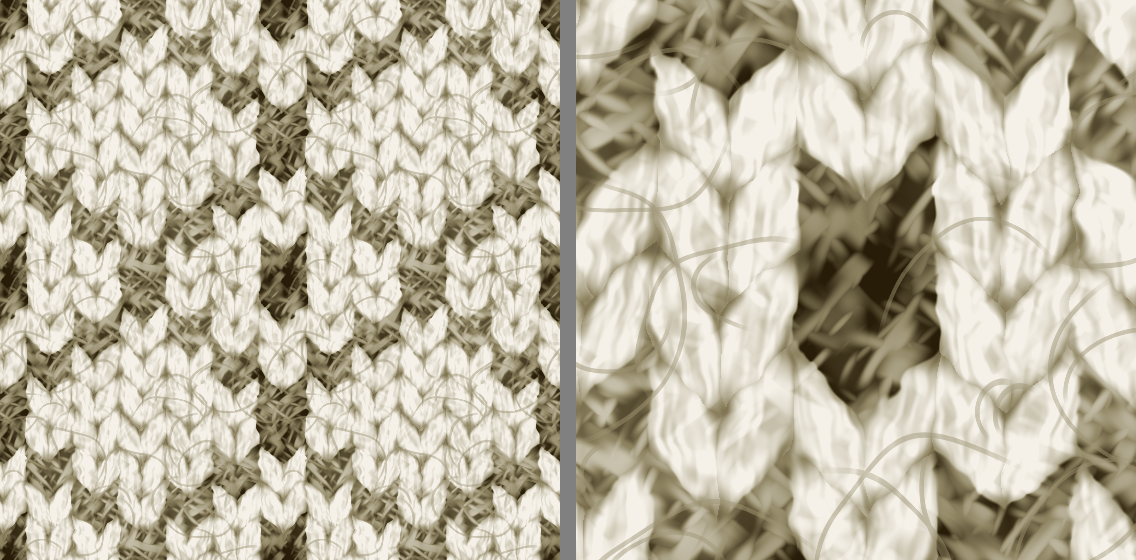
Left: the whole. Right: its middle third, enlarged.
Write a WebGL 1 fragment shader that draws this texture.

```glsl
precision highp float;
// Fuzzy two-colour stocking-stitch knit: cream lozenges on a brown ground.
// Every V stitch is two slanted ellipses; the highest one at a point shows.
// Wrapping streak noise and scattered arcs add the wool fibres and stray hairs.
uniform vec2 u_resolution;

const float REPEATS = 2.0;          // motifs across and down
const float COLUMNS = 6.0;          // stitches across one motif
const float ROWS = 8.0;             // stitches down one motif
const vec2 KNIT_SHIFT = vec2(-0.05, 0.406);
const vec2 LEG_SIZE = vec2(0.58, 0.25);   // half length, half width
const float LEG_TILT = 0.40;
const float LEG_JITTER = 0.07;
const float EDGE_FUZZ = 0.16;
const float HAIR_WIDTH = 0.0022;
const int HAIRS = 44;
const vec3 SHADOW = vec3(0.15, 0.11, 0.03);
const vec3 OLIVE = vec3(0.56, 0.52, 0.385);
const vec3 CREAM = vec3(0.96, 0.945, 0.91);

float hash(vec2 p) {
  return fract(sin(dot(p, vec2(127.1, 311.7))) * 43758.5);
}

// Value noise that wraps after a whole number of cells
float noise(vec2 p, vec2 period) {
  vec2 i = floor(p), f = p - i;
  f = f * f * (3.0 - 2.0 * f);
  vec2 a = floor(mod(i + 0.5, period));
  vec2 b = floor(mod(i + 1.5, period));
  return mix(mix(hash(a), hash(vec2(b.x, a.y)), f.x),
             mix(hash(vec2(a.x, b.y)), hash(b), f.x), f.y);
}

// Tangled strands: thin streaks in four directions, uppermost shown
float strands(vec2 p) {
  vec2 d = vec2(p.x + p.y, p.x - p.y);
  vec2 s = vec2(p.x + 2.0 * p.y, 2.0 * p.x - p.y);
  float n = max(noise(d * vec2(15.0, 52.0), vec2(15.0, 52.0)),
                noise(d * vec2(49.0, 14.0), vec2(49.0, 14.0)));
  n = max(n, noise(s * vec2(10.0, 33.0), vec2(10.0, 33.0)));
  n = max(n, noise(s * vec2(31.0, 9.0), vec2(31.0, 9.0)));
  return smoothstep(0.42, 0.97, n);
}

// Ground stitches outline the lozenge, with a small patch in each corner
bool isGround(float column, float row) {
  float across = abs(mod(column, COLUMNS) - 3.0);
  float down = abs(mod(row + 3.5, ROWS) - 4.0) - 0.5;
  return abs(down - across) < 0.1 || (across > 2.5 && down < 0.1);
}

// Stray hairs: partial rings scattered over the motif
float hairs(vec2 p, float pixel) {
  float cover = 0.0;
  for (int i = 0; i < HAIRS; i++) {
    float id = float(i);
    vec2 centre = vec2(hash(vec2(id, 3.0)), hash(vec2(id, 17.0)));
    vec2 d = fract(p - centre + 0.5) - 0.5;
    float turn = 6.2832 * hash(vec2(id, 29.0));
    float radius = mix(0.03, 0.16, hash(vec2(id, 41.0)));
    float r = length(d);
    float line = 1.0 - smoothstep(HAIR_WIDTH, HAIR_WIDTH + pixel, abs(r - radius));
    float arc = smoothstep(0.1, 0.6, dot(d / max(r, 0.001), vec2(cos(turn), sin(turn))));
    cover = max(cover, line * arc);
  }
  return cover;
}

void main() {
  vec2 p = fract(gl_FragCoord.xy / u_resolution * REPEATS);
  float pixel = REPEATS / min(u_resolution.x, u_resolution.y);

  // Uneven wool: gentle bending of the fibres and stitches
  vec2 bend = vec2(noise(p * 9.0, vec2(9.0)), noise(p * 9.0 + 4.5, vec2(9.0))) - 0.5;
  vec2 fine = vec2(noise(p * 38.0, vec2(38.0)), noise(p * 38.0 + 7.5, vec2(38.0))) - 0.5;
  float tangle = strands(p + 0.03 * bend);

  // Knit space: one unit per column, y pointing down
  float pitch = COLUMNS / ROWS;
  vec2 q = vec2(p.x, 1.0 - p.y) * COLUMNS + KNIT_SHIFT + 0.06 * bend + 0.07 * fine;
  vec2 cell = vec2(floor(q.x * 2.0), floor(q.y / pitch + 0.5));
  float creamHeight = -2.0, groundHeight = -2.0, seed = 0.0;
  vec2 yarn = vec2(0.0);

  for (int y = -1; y <= 1; y++) {
    for (int x = -1; x <= 1; x++) {
      vec2 leg = cell + vec2(float(x), float(y));
      vec2 key = floor(mod(leg + 0.5, vec2(COLUMNS * 2.0, ROWS)));
      float id = hash(key + 5.0);
      float side = mod(key.x, 2.0) < 0.5 ? 1.0 : -1.0;
      vec2 jitter = LEG_JITTER * (vec2(id, hash(key + 23.0)) - 0.5);
      vec2 d = q - vec2(0.5 * leg.x + 0.25, leg.y * pitch) - jitter;
      float tilt = LEG_TILT + 0.2 * (hash(key + 61.0) - 0.5);
      vec2 axis = vec2(side * sin(tilt), -cos(tilt));
      vec2 local = vec2(dot(d, axis), side * dot(d, vec2(-axis.y, axis.x)));
      vec2 e = local / LEG_SIZE;
      float height = 1.0 - dot(e, e);
      if (isGround(floor((key.x + 1.0) * 0.5), key.y)) {
        groundHeight = max(groundHeight, height);
      } else if (height > creamHeight) {
        creamHeight = height;
        yarn = local;
        seed = id;
      }
    }
  }

  // Cream yarn: rounded legs with fibres twisted along them
  vec2 ply = vec2(yarn.x * 4.0, (yarn.y + 0.25 * yarn.x) * 24.0) + 40.0 * seed;
  float fibre = noise(ply, vec2(97.0));
  float cream = mix(0.50, 0.95, smoothstep(-0.15, 0.62, creamHeight));
  cream += 0.24 * (fibre - 0.5) + 0.14 * (tangle - 0.5) + 0.08 * (seed - 0.5);

  // Brown ground: loose strands, deeper towards the motif's side edges
  float ground = mix(0.06, 0.60, tangle) + 0.12 * smoothstep(-0.2, 0.8, groundHeight);
  ground += 0.25 * bend.x - 0.10 * smoothstep(0.4, 1.0, cos(6.2832 * p.x));

  float lead = creamHeight - groundHeight + 0.25 * (tangle - 0.5);
  float tone = mix(ground, cream, smoothstep(-EDGE_FUZZ, EDGE_FUZZ, lead));
  tone = clamp(mix(tone, 0.58, 0.5 * hairs(p + 0.04 * bend, pixel)), 0.0, 1.0);

  vec3 colour = mix(SHADOW, OLIVE, min(tone * 2.0, 1.0));
  colour = mix(colour, CREAM, max(tone * 2.0 - 1.0, 0.0));
  gl_FragColor = vec4(colour, 1.0);
}
```
